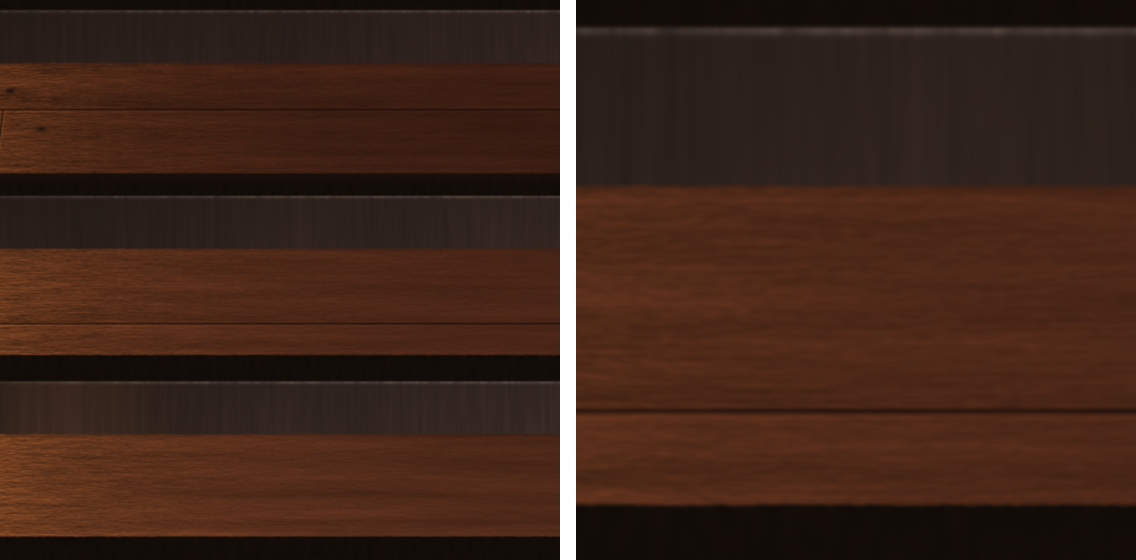
Left: the whole. Right: its middle third, enlarged.
Give the GLSL for this texture, as a WebGL 1 fragment shader.

```glsl
precision highp float;
// Three stacked wooden slats under dark brushed bands, separated by shadow gaps and lit from the left.
uniform vec2 u_resolution;

vec2 gradientAt(vec2 cell) {
  float h = fract(sin(dot(cell, vec2(127.1, 311.7))) * 43758.55);
  return vec2(cos(6.2832 * h), sin(6.2832 * h));
}

// Gradient noise, roughly -0.7 to 0.7
float noise(vec2 p) {
  vec2 i = floor(p), f = fract(p);
  vec2 u = f * f * f * (f * (f * 6.0 - 15.0) + 10.0);
  float a = dot(gradientAt(i), f);
  float b = dot(gradientAt(i + vec2(1, 0)), f - vec2(1, 0));
  float c = dot(gradientAt(i + vec2(0, 1)), f - vec2(0, 1));
  float d = dot(gradientAt(i + vec2(1, 1)), f - vec2(1, 1));
  return mix(mix(a, b, u.x), mix(c, d, u.x), u.y);
}

// Soft line of the given half width around zero
float line(float d, float width) {
  return exp(-d * d / (width * width));
}

vec3 woodColor(float x, float t, float row, float seam) {
  float board = step(seam, t);
  float light = exp(-x * 3.2);
  vec3 right = mix(vec3(0.245, 0.118, 0.077), vec3(0.305, 0.157, 0.098), min(row * 0.6, 1.0));
  vec3 left = mix(vec3(0.355, 0.188, 0.096), vec3(0.445, 0.245, 0.125), row * 0.5);
  vec3 color = mix(right, left, light);

  // Grain, from broad bands to fine fibres, fading toward the right
  vec2 q = vec2(x, t + 0.006 * noise(vec2(x * 3.0, t * 9.0 + row * 7.0)));
  q.y += row * 3.7 + board * 1.3;
  float bands = noise(q * vec2(1.6, 34.0)) + 0.6 * noise(q * vec2(4.0, 85.0) + 9.0);
  float fibres = noise(q * vec2(16.0, 190.0)) + 0.8 * noise(q * vec2(55.0, 330.0) + 4.0);
  float pores = noise(q * vec2(110.0, 260.0) + 21.0);
  color *= 1.0 + 0.17 * bands + (0.06 + 0.22 * light) * fibres + (0.05 + 0.12 * light) * pores;

  // The first slat has a darker top board and dulled lower board
  color *= 1.0 - 0.10 * step(row, 0.5) * board * (1.0 - light);
  color *= 1.0 - 0.13 * step(row, 0.5) * line(t - 0.163, 0.018);

  // Seam between the boards, with a faint lit lip below it
  color *= 1.0 - 0.42 * line(t - seam, 0.0018);
  color += vec3(0.08, 0.04, 0.02) * (0.2 + light) * line(t - seam - 0.004, 0.0018);
  return color;
}

// Two small knots and a slanted butt joint on the first slat
vec3 addMarks(vec3 color, float x, float t) {
  for (int i = 0; i < 2; i++) {
    float k = float(i);
    vec2 d = (vec2(x, t) - vec2(0.018 + 0.054 * k, 0.147 + 0.068 * k)) / vec2(0.009, 0.0048);
    d += 0.35 * noise(vec2(x, t) * 180.0);
    color = mix(color, vec3(0.09, 0.065, 0.05), 0.85 * exp(-dot(d, d) * 1.2));
  }
  float joint = x - 0.009 + (t - 0.183) * 0.14;
  float below = smoothstep(0.180, 0.184, t);
  color = mix(color, vec3(0.13, 0.07, 0.04), 0.65 * below * line(joint + 0.003, 0.0018));
  return mix(color, vec3(0.46, 0.27, 0.14), 0.5 * below * line(joint, 0.0018));
}

vec3 bandColor(float x, float t, float row) {
  vec3 color = mix(vec3(0.150, 0.108, 0.092), vec3(0.182, 0.133, 0.117), x);
  color += vec3(0.014, 0.012, 0.010) * row * (0.3 + 0.7 * x);
  color += vec3(0.055, 0.030, 0.012) * step(1.5, row) * line(x - 0.12, 0.18);

  // Vertical brushing and a slow sheen
  float brushing = noise(vec2(x * 150.0, t * 9.0 + row * 17.0))
                 + 0.8 * noise(vec2(x * 55.0, t * 5.0 + row * 11.0));
  float sheen = noise(vec2(x * 5.0, row * 4.3 + 0.5));
  color *= 1.0 + 0.10 * brushing + 0.10 * sheen;
  color *= 0.94 + 0.9 * t;

  // Worn, pale upper edge
  float wear = 0.75 + 0.5 * noise(vec2(x * 45.0, row * 5.3))
             + 0.4 * noise(vec2(x * 130.0, row * 8.1 + 0.4));
  wear *= 0.65 + 0.35 * smoothstep(0.0, 0.35, x);
  return color + vec3(0.125, 0.118, 0.110) * wear * line(t - 0.0045, 0.0032);
}

void main() {
  vec2 p = gl_FragCoord.xy / u_resolution;
  float period = 0.3314;
  float depth = (1.0 - p.y - 0.0156) / period;
  float row = floor(depth);
  float t = fract(depth) * period;
  float soft = max(0.0022, 1.0 / u_resolution.y);

  // Each wooden face is slightly shorter than the one above
  float woodTop = 0.097 + 0.0012 * noise(vec2(p.x * 90.0, row * 3.1));
  float woodEnd = 0.294 - 0.007 * max(row, 0.0) + 0.001 * noise(vec2(p.x * 110.0, row * 6.7));
  float seam = 0.180 + 0.051 * row;

  vec3 gap = vec3(0.072, 0.047, 0.033) * (1.0 + 0.15 * noise(vec2(p.x * 90.0, p.y * 40.0)));
  gap += vec3(0.022, 0.010, 0.005) * smoothstep(0.022, 0.0, t - woodEnd) * step(row, 0.5);

  vec3 wood = woodColor(p.x, t, row, seam);
  if (row < 0.5) wood = addMarks(wood, p.x, t);
  wood *= 1.0 + 0.10 * line(t - woodEnd + 0.005, 0.003);
  wood *= 1.0 - 0.12 * line(t - woodTop, 0.005);

  vec3 color = mix(gap, bandColor(p.x, t, row), smoothstep(0.0, 2.0 * soft, t));
  color = mix(color, wood, smoothstep(-soft, soft, t - woodTop));
  color = mix(color, gap, smoothstep(-soft, soft, t - woodEnd));
  gl_FragColor = vec4(color, 1.0);
}
```
